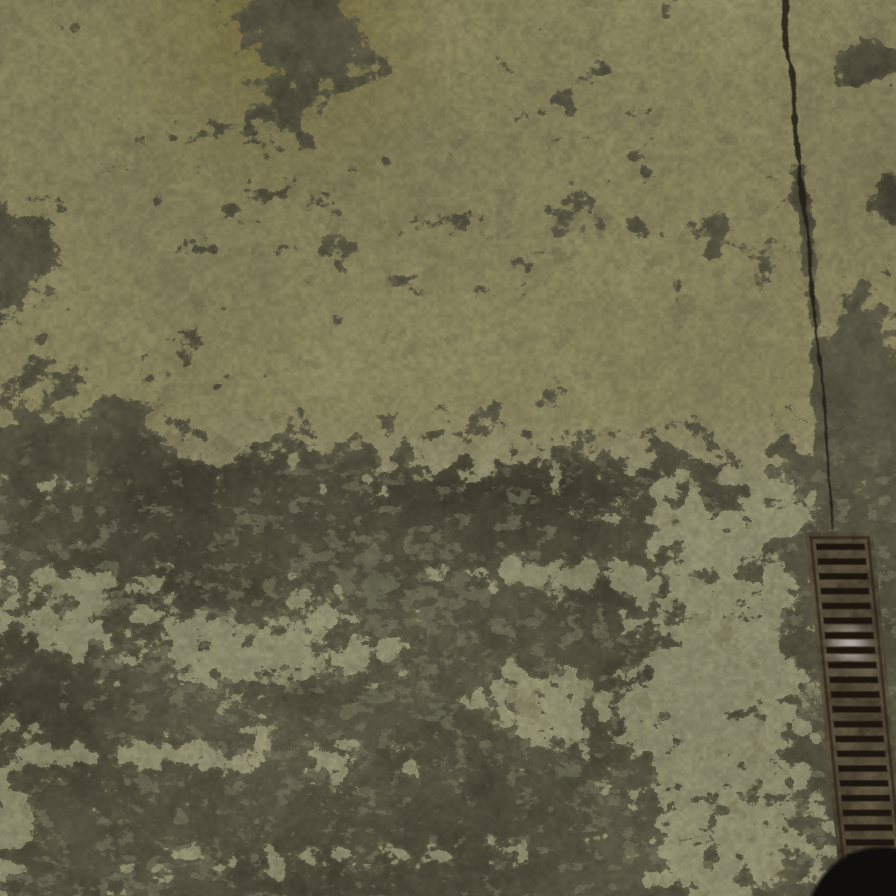
Write a Shadertoy shader that draws this texture.

```glsl
// Worn concrete floor with flaking olive paint, a crack and a slotted drain

float hash(vec2 p) {
    vec3 q = fract(vec3(p.xyx) * 0.1031);
    q += dot(q, q.yzx + 33.33);
    return fract((q.x + q.y) * q.z);
}

float noise(vec2 p) {
    vec2 i = floor(p), f = fract(p);
    f = f * f * (3.0 - 2.0 * f);
    return mix(mix(hash(i), hash(i + vec2(1, 0)), f.x),
               mix(hash(i + vec2(0, 1)), hash(i + vec2(1, 1)), f.x), f.y);
}

// Fractal noise centred on zero
float fbm(vec2 p) {
    float sum = 0.0, amp = 0.5;
    for (int i = 0; i < 5; i++) {
        sum += amp * (noise(p) - 0.5);
        p = mat2(1.6, 1.2, -1.2, 1.6) * p + 17.3;
        amp *= 0.56;
    }
    return sum;
}

float boxDist(vec2 p, vec2 halfSize) {
    vec2 d = abs(p) - halfSize;
    return length(max(d, 0.0)) + min(max(d.x, d.y), 0.0);
}

float spot(vec2 p, vec2 centre, vec2 radius) {
    vec2 d = (p - centre) / radius;
    return exp(-dot(d, d));
}

float crackOffset(vec2 p) {
    return p.x - 0.875 - 0.095 * (1.0 - p.y) - 0.009 * fbm(vec2(p.y * 22.0, 3.0));
}

// Positive where paint survives, negative on bare concrete
float paintField(vec2 p, float lower) {
    float edge = 0.495 + 0.075 * smoothstep(0.22, 0.1, p.x) + 0.15 * smoothstep(0.89, 0.94, p.x);
    float upper = min(p.y - edge, 0.062);
    float strip = min(-boxDist(p - vec2(0.812, 0.2), vec2(0.074, 0.265)), 0.042);

    // Ragged remnants in the lower half
    float rows = spot(p, vec2(0.06, 0.31), vec2(0.14, 0.06));
    rows = max(rows, spot(p, vec2(0.3, 0.28), vec2(0.2, 0.055)) * 0.9);
    rows = max(rows, spot(p, vec2(0.2, 0.155), vec2(0.27, 0.035)));
    rows = max(rows, spot(p, vec2(0.64, 0.21), vec2(0.13, 0.055)));
    rows = max(rows, spot(p, vec2(0.61, 0.36), vec2(0.11, 0.028)));
    rows = max(rows, spot(p, vec2(0.0, 0.08), vec2(0.06, 0.1)));
    rows = max(rows, spot(p, vec2(0.42, 0.045), vec2(0.25, 0.025)) * 0.75);
    rows = max(rows, spot(p, vec2(0.06, 0.465), vec2(0.07, 0.02)) * 0.9);
    float field = max(max(upper, strip), -0.09 + 0.115 * rows);

    // Bare areas worn through the upper coat
    field -= 0.15 * spot(p, vec2(0.33, 0.99), vec2(0.075, 0.11));
    field -= 0.11 * spot(p, vec2(0.01, 0.71), vec2(0.05, 0.07));
    field -= 0.12 * spot(p, vec2(0.98, 0.93), vec2(0.06, 0.03));
    field -= 0.1 * spot(p, vec2(1.0, 0.78), vec2(0.05, 0.03));
    field -= 0.045 * spot(p, vec2(0.37, 0.75), vec2(0.16, 0.06));
    field -= 0.05 * spot(p, vec2(0.68, 0.84), vec2(0.1, 0.11));
    field -= 0.06 * spot(p, vec2(0.57, 0.55), vec2(0.07, 0.025));
    field -= 0.1 * smoothstep(0.018, 0.0, abs(crackOffset(p))) * smoothstep(0.88, 0.76, p.y);

    // Flaking at three sizes, finer below
    field += 0.07 * fbm(p * vec2(5, 7)) + 0.15 * fbm(p * vec2(24, 28) + 5.0);
    return field + mix(0.11, 0.18, lower) * fbm(p * vec2(58, 64) + 2.0);
}

void mainImage(out vec4 fragColor, in vec2 fragCoord) {
    vec2 uv = fragCoord / iResolution.xy;
    float px = 1.0 / iResolution.y;
    float cloud = fbm(uv * 5.0 + 31.0);
    float mottle = fbm(uv * 32.0 + 9.0);
    float grit = fbm(uv * 130.0 + 4.0);
    float lower = smoothstep(0.56, 0.44, uv.y);

    // Concrete with a dark damp band and speckled scuffs
    vec3 concrete = mix(vec3(0.25, 0.24, 0.185), vec3(0.345, 0.335, 0.265),
                        clamp(0.55 + 1.5 * cloud + 0.9 * mottle, 0.0, 1.0));
    concrete = mix(concrete, vec3(0.23, 0.22, 0.17), 0.8 * spot(uv, vec2(0.57, 0.455), vec2(0.17, 0.035)));
    float scuff = fbm(uv * vec2(70, 95)) + 0.13 * spot(uv, vec2(0.33, 0.35), vec2(0.25, 0.09)) + 0.3 * cloud;
    concrete = mix(concrete, vec3(0.45, 0.45, 0.36), 0.6 * smoothstep(0.1, 0.25, scuff) * lower);

    // Paint, paler in the lower half, yellowed beside the top stain
    vec3 paint = mix(vec3(0.51, 0.495, 0.355), vec3(0.54, 0.535, 0.425), lower * 0.85);
    paint *= 1.0 + 0.2 * cloud + 0.12 * mottle;
    paint = mix(paint, vec3(0.40, 0.36, 0.18), 0.6 * spot(uv, vec2(0.32, 1.0), vec2(0.14, 0.15)));
    paint = mix(paint, vec3(0.39, 0.37, 0.27), 0.5 * smoothstep(0.12, 0.32, mottle + 0.4 * grit));

    float field = paintField(uv, lower);
    vec3 col = mix(concrete, vec3(0.42, 0.41, 0.31), 0.3 * smoothstep(-0.035, 0.0, field));
    col = mix(col, paint, smoothstep(-0.007, 0.009, field));
    col *= 1.0 + 0.18 * grit + 0.09 * (noise(uv * 230.0) - 0.5);

    // Thin broken crack, fading towards the drain
    float crackWidth = 0.0017 * smoothstep(0.4, 0.9, uv.y) + 0.006 * fbm(vec2(uv.y * 60.0, 8.0));
    float crack = smoothstep(0.0012 + px, -0.0005, abs(crackOffset(uv)) - max(crackWidth, 0.0003));
    col = mix(col, vec3(0.13, 0.11, 0.08), 0.85 * crack * smoothstep(0.4, 0.42, uv.y));

    // Leaning drain: rim, grate, slots and a wet glint
    vec2 d = vec2(uv.x - 0.957 - 0.1 * (0.2 - uv.y), uv.y - 0.2);
    float frame = boxDist(d, vec2(0.038, 0.206));
    vec3 metal = vec3(0.31, 0.28, 0.21) * (1.0 + 0.6 * mottle + 0.4 * grit);
    col = mix(col, metal, smoothstep(px, -px, frame));
    col = mix(col, vec3(0.15, 0.12, 0.09), 0.7 * smoothstep(0.002 + px, 0.0, abs(frame + 0.006)));
    float slotY = (fract(d.y / 0.0165) - 0.5) * 0.0165;
    float slot = boxDist(vec2(d.x, slotY), vec2(0.027, 0.0035));
    col = mix(col, vec3(0.11, 0.085, 0.06), step(abs(d.y), 0.196) * smoothstep(0.0015, -0.0015, slot));
    float glint = spot(d, vec2(0.0, 0.08), vec2(0.02, 0.02)) * smoothstep(0.003, 0.006, abs(slotY));
    col = mix(col, vec3(0.75, 0.73, 0.72), 0.85 * glint);

    // Round shadow in the lower right corner
    float shade = length(uv - vec2(0.985, -0.03)) - 0.085;
    fragColor = vec4(mix(col, vec3(0.06, 0.055, 0.05), smoothstep(0.004, -0.004, shade)), 1.0);
}
```
